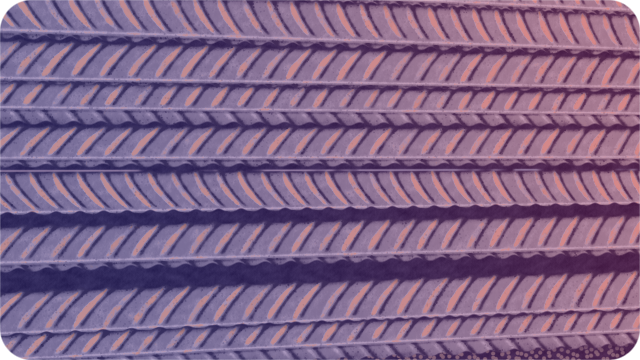
Write a WebGL 1 fragment shader that draws this texture.

```glsl
precision highp float;
uniform vec2 u_resolution;

float hash(vec2 p) {
  return fract(sin(dot(p, vec2(127.1, 311.7))) * 43758.5);
}

// Distance to the nearest scattered point
float cellular(vec2 p) {
  float nearest = 1.0;
  for (int j = -1; j <= 1; j++) {
    for (int i = -1; i <= 1; i++) {
      vec2 cell = floor(p) + vec2(float(i), float(j));
      vec2 point = cell + vec2(hash(cell), hash(cell + 37.0));
      nearest = min(nearest, distance(p, point));
    }
  }
  return nearest;
}

// Layered, turned sines, about -1 to 1
float grain(vec2 p) {
  float sum = 0.0, amp = 0.5;
  for (int i = 0; i < 5; i++) {
    sum += amp * sin(p.x + 1.7 * sin(p.y * 1.3)) * cos(p.y - sin(p.x * 0.7));
    p = mat2(1.5, 1.1, -1.1, 1.5) * p + 3.1;
    amp *= 0.72;
  }
  return sum;
}

float band(float x, float width) {
  return exp(-x * x / (width * width));
}

// edges: top left, top right, bottom left, bottom right
void drawRod(inout vec3 color, vec2 p, float warmth, vec4 edges,
             float ribs, float lean, float ridge) {
  float top = mix(edges.x, edges.y, p.x);
  float height = mix(edges.z, edges.w, p.x) - top;
  float v = (p.y - top) / height;
  if (v < -0.15 || v > 1.1) return;
  float soft = 1.2 / (height * u_resolution.y);
  float seed = edges.z * 17.0;
  vec2 q = p * vec2(16.0, 9.0);

  // Curved ribs, closer together toward the right
  float along = ribs * p.x * (1.0 + 0.14 * p.x) + seed;
  float across = clamp(v, 0.0, 1.0);
  float reach = lean > 0.0 ? 1.0 - across : across;
  float phase = along - abs(lean) * (1.15 - 0.4 * p.x) * pow(reach, 1.5);
  float wear = hash(vec2(floor(phase), floor(seed * 9.0)));
  float f = fract(phase) - 0.5 + 0.1 * (wear - 0.5);
  float span = smoothstep(-0.08, 0.06, v) * (1.0 - smoothstep(ridge - 0.14, ridge, v));
  float width = 0.05 + 0.09 * sin(3.14 * clamp(v / ridge, 0.0, 1.0));
  float crest = span * (1.0 - smoothstep(width - 0.06, width + 0.07, abs(f + 0.05)));
  float groove = span * band(f - 0.2, 0.1);

  // Outline with rib tips above and worn teeth below
  float tip = 0.07 * band(f, 0.2);
  float tooth = 0.09 * pow(abs(sin(3.14 * along)), 3.0);
  float body = smoothstep(-soft, soft, v + tip)
             * (1.0 - smoothstep(-soft, soft, v - 1.0 + tooth));

  // Round shading, long ridge and the short ribs beneath it
  float rough = grain(q * 5.0 + seed);
  float pits = 1.0 - smoothstep(0.1, 0.28, cellular(q * 8.0 + seed));
  float tone = 0.66 * smoothstep(-0.1, 0.16, v) * (1.0 - 0.4 * smoothstep(ridge, 1.05, v));
  float under = smoothstep(ridge + 0.03, ridge + 0.1, v);
  float stub = fract(along - 1.2 * v) - 0.5;
  tone += 0.13 * rough - 0.15 * pits * hash(floor(q * 3.0));
  tone += crest * (0.2 + 0.2 * wear) - 0.5 * groove;
  tone += under * (0.25 * band(stub + 0.1, 0.12) - 0.4 * band(stub - 0.16, 0.12));
  float seam = band(v - ridge, 0.035);
  tone += 0.25 * seam - 0.3 * band(v - ridge - 0.08, 0.04);

  vec3 shadow = mix(vec3(0.21, 0.18, 0.37), vec3(0.34, 0.16, 0.31), warmth);
  vec3 steel = mix(vec3(0.47, 0.43, 0.60), vec3(0.65, 0.47, 0.56), warmth);
  vec3 shine = mix(vec3(0.70, 0.64, 0.79), vec3(0.82, 0.64, 0.73), warmth);
  vec3 surface = mix(shadow, steel, smoothstep(0.0, 0.6, tone));
  surface = mix(surface, shine, smoothstep(0.58, 1.05, tone));

  // Rust clings to ribs and ridge
  float rust = smoothstep(0.3, 0.8, 0.55 * crest + 0.35 * seam + 0.4 * rough + 0.35 * wear * crest);
  vec3 rustColor = mix(vec3(0.66, 0.45, 0.44), vec3(0.74, 0.43, 0.41), warmth);
  surface = mix(surface, rustColor * (0.65 + 0.5 * clamp(tone, 0.0, 1.0)), 0.75 * rust);
  color = mix(color, surface, body);
}

void main() {
  vec2 p = gl_FragCoord.xy / u_resolution;
  p.y = 1.0 - p.y;
  float warmth = smoothstep(0.1, 1.1, p.x + 0.25 * (0.5 - p.y));

  // Dark gaps, with debris at the lower right
  vec3 color = mix(vec3(0.19, 0.16, 0.36), vec3(0.32, 0.14, 0.30), warmth);
  color += 0.04 * grain(p * vec2(90.0, 60.0));
  float debris = smoothstep(0.93, 0.99, p.y) * smoothstep(0.3, 0.6, p.x);
  float pebble = 1.0 - smoothstep(0.2, 0.5, cellular(p * vec2(110.0, 62.0)));
  color = mix(color, vec3(0.64, 0.48, 0.53), 0.7 * debris * pebble);

  // Stacked rods from top to bottom
  drawRod(color, p, warmth, vec4(-0.14, -0.06, -0.033, 0.05), 24.0, -0.9, 0.8);
  drawRod(color, p, warmth, vec4(-0.03, 0.046, 0.107, 0.155), 24.0, -1.2, 0.82);
  drawRod(color, p, warmth, vec4(0.115, 0.162, 0.235, 0.256), 22.0, 1.0, 0.84);
  drawRod(color, p, warmth, vec4(0.231, 0.262, 0.345, 0.352), 22.5, 0.8, 0.58);
  drawRod(color, p, warmth, vec4(0.354, 0.36, 0.465, 0.46), 21.8, 1.0, 0.76);
  drawRod(color, p, warmth, vec4(0.482, 0.475, 0.6, 0.57), 26.0, -1.3, 0.92);
  drawRod(color, p, warmth, vec4(0.633, 0.6, 0.757, 0.708), 22.0, 1.0, 0.78);
  drawRod(color, p, warmth, vec4(0.815, 0.755, 0.938, 0.864), 21.5, 1.1, 0.9);
  drawRod(color, p, warmth, vec4(0.935, 0.864, 1.05, 0.96), 22.0, 0.9, 0.55);

  // Thin lit edge in the middle gap
  float glint = band(p.y - 0.475 + 0.004 * p.x, 0.003) * smoothstep(-0.3, 0.3, grain(p * vec2(12.0, 1.0)) + 0.2);
  color = mix(color, vec3(0.70, 0.60, 0.74), 0.7 * glint);

  // Rounded white corners
  vec2 aspect = vec2(u_resolution.x / u_resolution.y, 1.0);
  vec2 corner = abs(p - 0.5) * aspect - 0.5 * aspect + 0.088;
  float outside = length(max(corner, 0.0)) - 0.088;
  color = mix(color, vec3(1.0), smoothstep(-1.0, 1.0, outside * u_resolution.y));
  gl_FragColor = vec4(color, 1.0);
}
```
